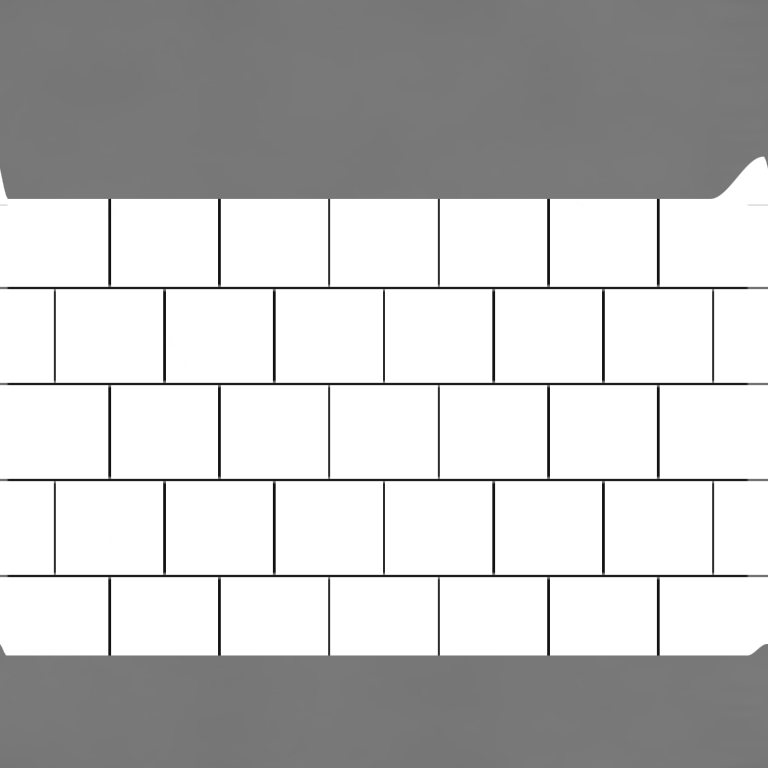
Give the GLSL for this pattern, as a Shadertoy shader.

```glsl
// A band of white running-bond tiles with thin dark joints between plain grey fields.
// Rows and columns come from rounding to a 7 by 8 grid; the band edges are height
// functions, and wrapping value noise adds faint mottling.

float hash(vec2 p) {
    vec3 q = fract(p.xyx * vec3(0.1031, 0.1030, 0.0973));
    q += dot(q, q.yzx + 33.33);
    return fract((q.x + q.y) * q.z);
}

// Value noise whose lattice wraps after a whole number of cells
float tileNoise(vec2 uv, vec2 cells) {
    vec2 p = uv * cells, i = floor(p), f = fract(p);
    f = f * f * (3.0 - 2.0 * f);
    vec2 a = mod(i, cells), b = mod(i + 1.0, cells);
    return mix(mix(hash(a), hash(vec2(b.x, a.y)), f.x),
               mix(hash(vec2(a.x, b.y)), hash(b), f.x), f.y);
}

float mottle(vec2 uv) {
    float sum = 0.0, gain = 0.5;
    vec2 cells = vec2(7.0, 9.0);
    for (int i = 0; i < 5; i++) {
        sum += gain * (tileNoise(uv, cells) - 0.5);
        cells *= 2.0;
        gain *= 0.6;
    }
    return sum;
}

// Rises from a to its peak, then falls back to zero at b
float hump(float x, float a, float peak, float b) {
    return smoothstep(a, peak, x) * (1.0 - smoothstep(peak, b, x));
}

float cover(float signedDist, float pixel) {
    return clamp(0.5 - signedDist / pixel, 0.0, 1.0);
}

void mainImage(out vec4 fragColor, in vec2 fragCoord) {
    vec2 uv = fragCoord / iResolution.xy;
    vec2 pixel = 1.0 / iResolution.xy;
    float side = fract(uv.x + 0.5) - 0.5;          // signed offset from the wrapped side
    float nearSide = smoothstep(-0.029, -0.024, side) * (1.0 - smoothstep(0.008, 0.012, side));
    float cloud = mottle(uv);

    // Grey field, with fine horizontal streaks beside the wrapped side
    float streak = tileNoise(uv, vec2(3.0, 128.0)) - 0.5;
    float grey = 0.47 + 0.022 * cloud + 0.012 * streak * hump(side, -0.085, -0.03, 0.01);

    // Faintly marked white tile
    float tile = 1.0 - 0.014 * smoothstep(0.2, 0.5, cloud);

    // Vertical joints, shifted by half a tile on alternate rows; none at the wrapped side
    float row = floor(uv.y * 8.0);
    float shift = mod(row, 2.0) < 0.5 ? 0.5 : 0.0;
    float column = uv.x * 7.0 + shift;
    float jointX = (round(column) - shift) / 7.0;
    float alongY = abs(uv.y * 8.0 - round(uv.y * 8.0)) / 8.0;
    float thin = smoothstep(0.2, 0.5, cos(12.566 * jointX));
    float upright = cover(abs(uv.x - jointX) - mix(0.0018, 0.0013, thin), pixel.x);
    upright *= step(0.01, abs(fract(jointX + 0.5) - 0.5)) * step(uv.y, 0.745);
    upright *= mix(0.55, 1.0, smoothstep(0.002, 0.006, alongY));
    tile = mix(tile, mix(0.07, 0.17, thin), upright);

    // Horizontal joints, paler beside the wrapped side
    float level = cover(alongY - 0.0015, pixel.y) * step(abs(uv.y - 0.4375), 0.2);
    tile = mix(tile, mix(0.11, 0.45, nearSide), level);

    // Faint scratch under the top edge
    tile -= 0.2 * cover(abs(uv.y - 0.733) - 0.0007, pixel.y) * nearSide;

    // Band outline: a raised chip on top and a small nick below
    float top = 0.741 + 0.055 * hump(side, -0.075, -0.006, 0.011);
    float bottom = 0.1465 + 0.015 * hump(side, -0.027, -0.001, 0.009);
    float above = uv.y - top, below = bottom - uv.y;
    float band = cover(above, fwidth(above)) * cover(below, fwidth(below));

    fragColor = vec4(vec3(mix(grey, tile, band)), 1.0);
}
```
